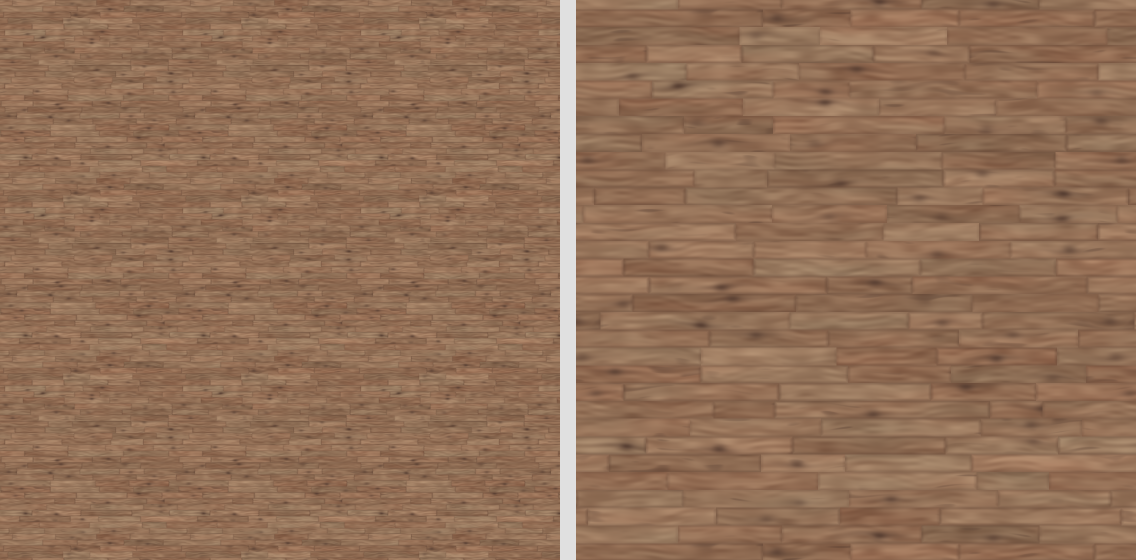
Left: the whole. Right: its middle third, enlarged.
Write a WebGL 1 fragment shader that draws this texture.

```glsl
precision highp float;
// Narrow-strip wooden floor: thin rows of staggered planks, repeating as a square tile.
// Jittered joints split each row; every plank gets its own tone, stretched noise grain,
// layered-sine waviness, dark cracks and sometimes a knot. Four samples smooth each pixel.

uniform vec2 u_resolution;

const float TILE_REPEATS = 3.147;    // tiles across and down the canvas
const float ROWS = 30.0;             // plank rows per tile
const float PLANKS = 4.0;            // planks per row of a tile
const float JOINT_JITTER = 0.62;     // how unevenly the joints fall

const vec3 WOOD = vec3(0.588, 0.449, 0.347);
const vec3 LIGHT_STEP = vec3(1.0, 1.0, 0.86);   // colour change per unit of tone
const vec3 RED_TINT = vec3(0.022, -0.010, -0.012);
const vec3 KNOT_COLOR = vec3(0.33, 0.235, 0.19);
const vec3 SEAM_COLOR = vec3(0.40, 0.285, 0.22);

const float PLANK_CONTRAST = 0.088;
const float STREAK_CONTRAST = 0.085;
const float GRAIN_CONTRAST = 0.100;
const float ROW_SEAM = 0.09;         // seam half width, in row heights
const float END_SEAM = 0.014;        // joint half width, in plank lengths
const float SEAM_STRENGTH = 0.34;
const float KNOT_CHANCE = 0.42;
const float CRACK_STRENGTH = 0.42;

float hash(vec2 p) {
  return fract(sin(dot(p, vec2(127.1, 311.7))) * 43758.55);
}

float valueNoise(vec2 p) {
  vec2 cell = floor(p);
  vec2 f = fract(p);
  f = f * f * (3.0 - 2.0 * f);
  return mix(mix(hash(cell), hash(cell + vec2(1.0, 0.0)), f.x),
             mix(hash(cell + vec2(0.0, 1.0)), hash(cell + vec2(1.0, 1.0)), f.x), f.y);
}

// Bell-shaped blob of the given radii
float blob(vec2 p, vec2 radii) {
  vec2 d = p / radii;
  return exp(-dot(d, d));
}

// Joint position inside cell i of a row, equal in every tile
float jointAt(float i, float row) {
  float h = hash(vec2(mod(i, PLANKS) + 3.0, row + 17.0));
  return i + 0.5 + JOINT_JITTER * (h - 0.5);
}

vec3 floorColor(vec2 uv) {
  vec2 tile = vec2(uv.x, 1.0 - uv.y) * TILE_REPEATS;

  // Row and plank lookup
  float y = tile.y * ROWS;
  float row = mod(floor(y), ROWS);
  float x = tile.x * PLANKS + PLANKS * hash(vec2(row, 5.0));
  float cell = floor(x);
  float joint = jointAt(cell, row);
  float plank = cell + step(joint, x) - 1.0;
  vec2 id = vec2(mod(plank, PLANKS), row);
  vec2 p = vec2(x - plank, fract(y));
  float seed = hash(id + 41.0);
  vec2 shift = floor(vec2(seed, hash(id + 73.0)) * 90.0);

  // Wavy grain: broad streaks and fine fibres
  float wave = 0.12 * sin(p.x * 5.0 + seed * 40.0) + 0.05 * sin(p.x * 13.0 + seed * 70.0);
  vec2 g = vec2(p.x, p.y + wave);
  float streak = valueNoise(g * vec2(3.5, 2.2) + shift) - 0.5;
  float grain = valueNoise(g * vec2(8.0, 5.0) + shift + 200.0) - 0.5;
  float tone = PLANK_CONTRAST * (seed - 0.5)
             + STREAK_CONTRAST * streak + GRAIN_CONTRAST * grain;
  vec3 color = WOOD + LIGHT_STEP * tone;

  // Reddish planks and patches
  float red = hash(id + 19.0) + valueNoise(g * vec2(2.0, 1.5) + shift + 400.0) - 1.0;
  color += RED_TINT * red;

  // Long thin cracks
  float crack = valueNoise(g * vec2(5.0, 4.0) + shift + 600.0);
  crack = smoothstep(0.78, 0.98, crack) * hash(id + 29.0);
  color = mix(color, KNOT_COLOR, CRACK_STRENGTH * crack);

  // Knot with a dark streak trailing along the grain
  vec2 center = vec2(0.75 + 0.5 * hash(id + 53.0), 0.2 + 0.6 * hash(id + 61.0));
  float hasKnot = step(hash(id + 97.0), KNOT_CHANCE);
  vec2 q = p - center;
  float knot = 0.65 * blob(q, vec2(0.055, 0.24))
             + 0.35 * blob(q + vec2(0.0, wave), vec2(0.2, 0.15));
  color = mix(color, KNOT_COLOR, hasKnot * knot * (0.45 + 0.5 * hash(id + 83.0)));

  // Seams between rows and plank ends, stronger on some planks
  float rowGap = min(p.y, 1.0 - p.y);
  float rowSeam = 1.0 - smoothstep(0.0, 2.0 * ROW_SEAM, rowGap);
  float endSeam = 1.0 - smoothstep(0.0, 2.0 * END_SEAM, abs(x - joint));
  float seam = max(rowSeam, endSeam) * (0.45 + 0.9 * hash(id + 11.0));
  return mix(color, SEAM_COLOR, SEAM_STRENGTH * seam);
}

void main() {
  // Average a 2 x 2 grid of samples
  vec3 sum = vec3(0.0);
  for (int i = 0; i < 2; i++) {
    for (int j = 0; j < 2; j++) {
      vec2 offset = vec2(float(i), float(j)) * 0.5 - 0.25;
      sum += floorColor((gl_FragCoord.xy + offset) / u_resolution);
    }
  }
  gl_FragColor = vec4(sum * 0.25, 1.0);
}
```
